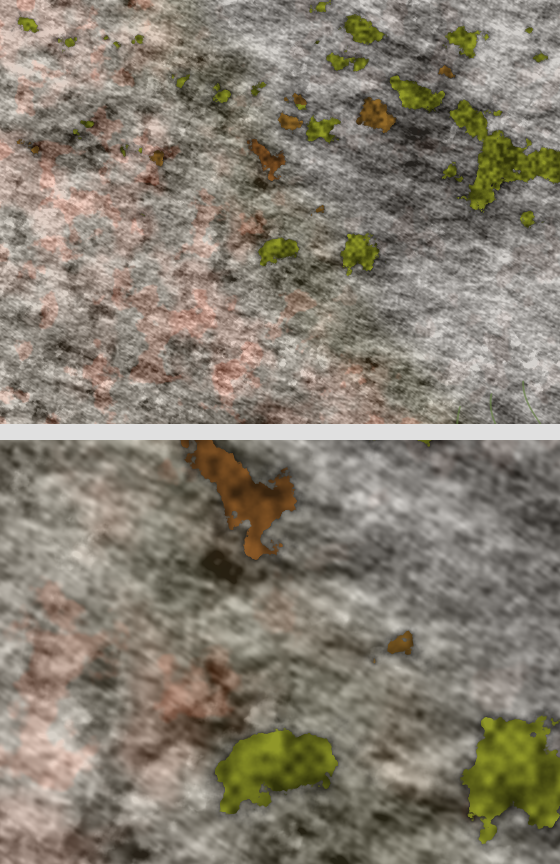
Top, the full canvas; bottom, a detail of the centre.
Reproduce this texture procedurally as a Shadertoy shader.

```glsl
float hash(vec2 p) {
    vec3 q = fract(p.xyx * 0.1031);
    q += dot(q, q.yzx + 33.33);
    return fract((q.x + q.y) * q.z);
}

// Value noise in -1..1
float noise(vec2 p) {
    vec2 i = floor(p), f = fract(p);
    f = f * f * (3.0 - 2.0 * f);
    float low = mix(hash(i), hash(i + vec2(1, 0)), f.x);
    float high = mix(hash(i + vec2(0, 1)), hash(i + vec2(1, 1)), f.x);
    return 2.0 * mix(low, high, f.y) - 1.0;
}

float fbm(vec2 p) {
    float sum = 0.0, amp = 0.5;
    for (int i = 0; i < 5; i++) {
        sum += amp * noise(p + 40.0);
        p = mat2(1.6, 1.2, -1.2, 1.6) * p + 7.3;
        amp *= 0.5;
    }
    return sum;
}

float segment(vec2 p, vec2 a, vec2 b) {
    vec2 v = b - a;
    return length(p - a - v * clamp(dot(p - a, v) / dot(v, v), 0.0, 1.0));
}

// Stone relief, layered along a slanting grain
float relief(vec2 p) {
    vec2 q = mat2(0.87, 0.5, -0.5, 0.87) * p;
    return fbm(q * vec2(11, 19));
}

float spot(vec2 p, vec2 center, vec2 size) {
    vec2 d = (p - center) / size;
    return exp(-dot(d, d));
}

vec3 rockColor(vec2 p) {
    vec2 w = p + 0.14 * vec2(fbm(p * 4.0), fbm(p * 4.0 + 19.0));
    float across = w.x - 0.43 - 0.58 * (0.9 - w.y);
    float right = smoothstep(-0.08, 0.12, across);
    float band = exp(-across * across / 0.014);
    float slab = spot(w, vec2(0.08, 0.16), vec2(0.2, 0.24));
    float pink = (1.0 - right) * (1.0 - slab) * smoothstep(-0.15, 0.3, fbm(p * 9.0 + 3.0));

    // Broad light and dark areas
    float tone = 0.53 + 0.2 * fbm(p * 6.0) - 0.09 * band + 0.06 * pink - 0.03 * slab;
    tone += 0.11 * spot(w, vec2(0.24, 0.93), vec2(0.2, 0.12));
    tone += 0.09 * spot(w, vec2(1.17, 0.2), vec2(0.2, 0.2));
    tone += 0.08 * spot(w, vec2(1.2, 0.88), vec2(0.22, 0.13));
    tone -= 0.14 * spot(w, vec2(1.0, 0.68), vec2(0.18, 0.18));
    tone += right * 0.08 * noise(vec2(w.x * 15.0, w.y * 2.5));

    // Lit relief, pits, pale lichen and grain
    tone += 1.35 * (relief(p) - relief(p + vec2(-0.002, 0.005)));
    tone -= (0.2 - 0.1 * right) * smoothstep(0.16, 0.45, fbm(p * 23.0 + 5.0));
    float lichen = smoothstep(0.12, 0.36, fbm(p * 42.0));
    tone += 0.16 * lichen * smoothstep(-0.2, 0.25, fbm(p * 7.0 + 31.0));
    tone += 0.09 * noise(p * 170.0);
    tone = clamp(tone, 0.13, 0.82);

    vec3 color = tone + vec3(0.022, 0.0, -0.035);
    color += pink * vec3(0.045, -0.012, -0.02);
    float feldspar = smoothstep(0.16, 0.32, fbm(p * 17.0 + 11.0));
    color += (1.0 - 0.8 * right) * feldspar * vec3(0.07, -0.005, -0.02);
    color += band * vec3(-0.008, 0.002, -0.018);
    return color + right * (1.0 - band) * vec3(-0.012, -0.002, 0.018);
}

// Signed distance to moss in x, share of brown in y
vec2 mossField(vec2 p) {
    float green = segment(p, vec2(1.1, 0.73), vec2(1.18, 0.64)) - 0.023;
    green = min(green, segment(p, vec2(1.18, 0.64), vec2(1.13, 0.53)) - 0.029);
    green = min(green, segment(p, vec2(1.16, 0.62), vec2(1.34, 0.605)) - 0.035);
    green = min(green, segment(p, vec2(0.96, 0.78), vec2(1.03, 0.77)) - 0.024);
    green = min(green, segment(p, vec2(0.64, 0.405), vec2(0.68, 0.41)) - 0.023);
    green = min(green, length(p - vec2(0.853, 0.4)) - 0.037);
    float rust = segment(p, vec2(0.61, 0.655), vec2(0.65, 0.61)) - 0.015;
    vec2 field = rust < green ? vec2(rust, 1.0) : vec2(green, 0.0);

    // Scattered tufts, larger ones gathered upper right of center
    for (int i = 0; i < 38; i++) {
        vec2 k = vec2(float(i) * 17.3, 4.7);
        vec2 h = vec2(hash(k), hash(k + 31.0));
        bool large = i < 13;
        vec2 center = large ? vec2(0.66, 0.66) + h * vec2(0.45, 0.33)
                            : vec2(1.32, 1.0) * vec2(h.x, 1.0 - 0.52 * h.y);
        float size = large ? mix(0.013, 0.031, hash(k + 57.0)) : mix(0.004, 0.013, hash(k + 57.0));
        float d = length((p - center) * vec2(0.85, 1.15)) - size;
        if (d < field.x) field = vec2(d, step(0.8, hash(k + 83.0)) * 0.8);
    }
    return field;
}

void mainImage(out vec4 fragColor, in vec2 fragCoord) {
    vec2 p = fragCoord / iResolution.y;
    float pixel = 1.0 / iResolution.y;
    vec3 color = rockColor(p);

    // Moss with ragged rims and a dark stain around it
    vec2 moss = mossField(p);
    float d = moss.x + 0.035 * fbm(p * 45.0 + 9.0);
    color *= 1.0 - 0.45 * exp(-max(d, 0.0) / 0.009);
    float tuft = 0.5 + 0.4 * noise(p * 120.0) + 0.6 * fbm(p * 38.0);
    tuft = clamp(tuft + 6.0 * (0.01 - abs(d + 0.014)), 0.0, 1.0);
    vec3 green = mix(vec3(0.19, 0.2, 0.04), vec3(0.56, 0.59, 0.16), tuft);
    vec3 brown = mix(vec3(0.22, 0.14, 0.06), vec3(0.56, 0.36, 0.16), tuft);
    color = mix(color, mix(green, brown, moss.y), smoothstep(1.5 * pixel, -1.5 * pixel, d));

    // Grass blades at the lower right
    for (int i = 0; i < 3; i++) {
        float k = float(i), bend = 0.02 * sin(p.y * 22.0 + k);
        float blade = segment(p + vec2(bend, 0), vec2(1.28 - 0.09 * k, -0.02), vec2(1.25 - 0.08 * k, 0.1 - 0.03 * k));
        color = mix(color, vec3(0.4, 0.5, 0.27), 0.7 * smoothstep(0.0015 + pixel, 0.0005, blade));
    }
    fragColor = vec4(clamp(color, 0.0, 1.0), 1.0);
}
```
